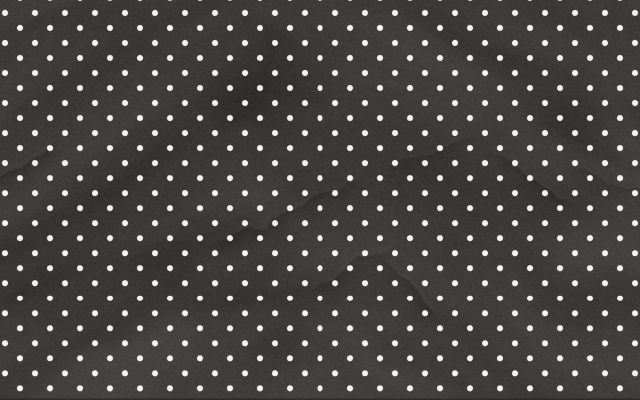
Write a WebGL 1 fragment shader that draws this pattern.

```glsl
precision highp float;

// Staggered cream polka dots on charcoal cloth, creased and finely woven.
// Dots come from a brick lattice; the cloth is shaded by slanted fractal noise,
// soft shadows, a few one-sided folds and grain. Units: canvas height = 1.

#define DOT_PITCH vec2(0.075, 0.03754)
#define DOT_RADIUS 0.0075
#define FIRST_ROW_Y -0.4708
#define SEAM_ROW 6.0
#define SEAM_SQUASH 1.18
#define CLOTH_COLOR vec3(0.247, 0.240, 0.230)
#define DOT_COLOR vec3(0.965, 0.962, 0.950)
#define WRINKLE_DEPTH 0.46
#define SHADOW_DEPTH 0.19
#define FOLD_DEPTH 0.20
#define GRAIN_DEPTH 0.13
#define GRAIN_CELLS vec2(260.0, 340.0)

uniform vec2 u_resolution;

float hash(vec2 p) {
  vec3 q = fract(p.xyx * 0.1031);
  q += dot(q, q.yzx + 33.33);
  return fract((q.x + q.y) * q.z);
}

float noise(vec2 p) {
  vec2 i = floor(p), f = fract(p);
  f = f * f * (3.0 - 2.0 * f);
  return mix(mix(hash(i), hash(i + vec2(1.0, 0.0)), f.x),
             mix(hash(i + vec2(0.0, 1.0)), hash(i + 1.0), f.x), f.y);
}

float fbm(vec2 p) {
  float sum = 0.0, amp = 0.5;
  for (int i = 0; i < 5; i++) {
    sum += amp * noise(p);
    p = p * 2.03 + 17.1;
    amp *= 0.5;
  }
  return sum;
}

// Soft elliptical shadow, leaning by the given slope
float shadow(vec2 p, vec2 center, vec2 size, float slope) {
  vec2 d = p - center;
  d.y -= slope * d.x;
  d /= size;
  return exp(-dot(d, d));
}

// Ragged crease from a to b: dark below, a thin light lip above
float fold(vec2 p, vec2 a, vec2 b) {
  vec2 axis = b - a;
  float len = length(axis);
  axis /= len;
  float along = dot(p - a, axis) / len;
  float side = dot(p - a, vec2(-axis.y, axis.x));
  side += 0.05 * (fbm(p * 14.0) - 0.5);
  float ends = smoothstep(-0.1, 0.25, along) * smoothstep(1.1, 0.75, along);
  float below = smoothstep(0.003, -0.003, side) * exp(min(side, 0.0) / 0.022);
  float lip = exp(-pow((side - 0.006) / 0.005, 2.0));
  return ends * (below - 0.3 * lip);
}

float clothShade(vec2 p) {
  // Wrinkles climb toward the middle and fall away beyond it
  float slant = p.y + 0.5 * sqrt(p.x * p.x + 0.02);
  vec2 wrinkle = vec2(p.x * 2.2, slant * 6.0) + 9.0;
  wrinkle += 0.8 * noise(p * 5.0 + 40.0);
  float shade = 1.0 + WRINKLE_DEPTH * (fbm(wrinkle) - 0.5);

  float dark = shadow(p, vec2(-0.28, -0.10), vec2(0.17, 0.055), 0.35);
  dark += shadow(p, vec2(0.64, 0.19), vec2(0.14, 0.09), -0.4);
  dark += 0.7 * shadow(p, vec2(-0.13, 0.25), vec2(0.15, 0.08), 0.3);
  dark += 0.6 * shadow(p, vec2(-0.09, -0.33), vec2(0.10, 0.09), 0.8);
  dark += 0.6 * shadow(p, vec2(0.40, 0.38), vec2(0.20, 0.05), -0.5);
  shade -= SHADOW_DEPTH * dark * (0.6 + 0.8 * fbm(p * 9.0));

  float folds = fold(p, vec2(-0.28, -0.12), vec2(0.10, 0.05));
  folds += fold(p, vec2(-0.03, -0.22), vec2(0.19, -0.11));
  folds += fold(p, vec2(0.16, -0.14), vec2(0.31, -0.30));
  folds += fold(p, vec2(0.42, 0.13), vec2(0.64, -0.01));
  folds += 0.7 * fold(p, vec2(0.15, 0.08), vec2(0.39, 0.16));
  folds += fold(p, vec2(-0.83, 0.05), vec2(-0.65, 0.14));
  folds += 0.8 * fold(p, vec2(0.62, 0.08), vec2(0.83, 0.01));
  return shade - FOLD_DEPTH * folds;
}

// Coverage of the staggered dots, flattened along the two seams
float dots(vec2 p, float pixel) {
  float row = floor((p.y - FIRST_ROW_Y) / DOT_PITCH.y + 0.5);
  float stagger = 0.5 * mod(row, 2.0);
  float column = floor(p.x / DOT_PITCH.x - stagger + 0.5) + stagger;
  vec2 d = p - vec2(column, row) * DOT_PITCH - vec2(0.0, FIRST_ROW_Y);
  if (abs(column) < 0.25) d.x *= SEAM_SQUASH;
  if (abs(row - SEAM_ROW) < 0.5) d.y *= SEAM_SQUASH;
  float edge = length(d) - DOT_RADIUS + 0.0006 * (noise(p * 300.0) - 0.5);
  return smoothstep(0.75 * pixel, -0.75 * pixel, edge);
}

void main() {
  float pixel = 1.0 / u_resolution.y;
  vec2 p = (gl_FragCoord.xy - 0.5 * u_resolution) * pixel;
  float grain = noise((p + 2.0) * GRAIN_CELLS) - 0.5;
  float shade = clothShade(p);
  vec3 cloth = CLOTH_COLOR * (shade + GRAIN_DEPTH * grain);
  // Dim plum line along the lower hem
  float hem = smoothstep(0.006, 0.002, p.y + 0.5);
  cloth = mix(cloth, vec3(0.17, 0.13, 0.15), 0.7 * hem);
  vec3 paint = DOT_COLOR * (1.0 + 0.1 * min(shade - 0.95, 0.0) + 0.02 * grain);
  gl_FragColor = vec4(mix(cloth, paint, dots(p, pixel)), 1.0);
}
```
